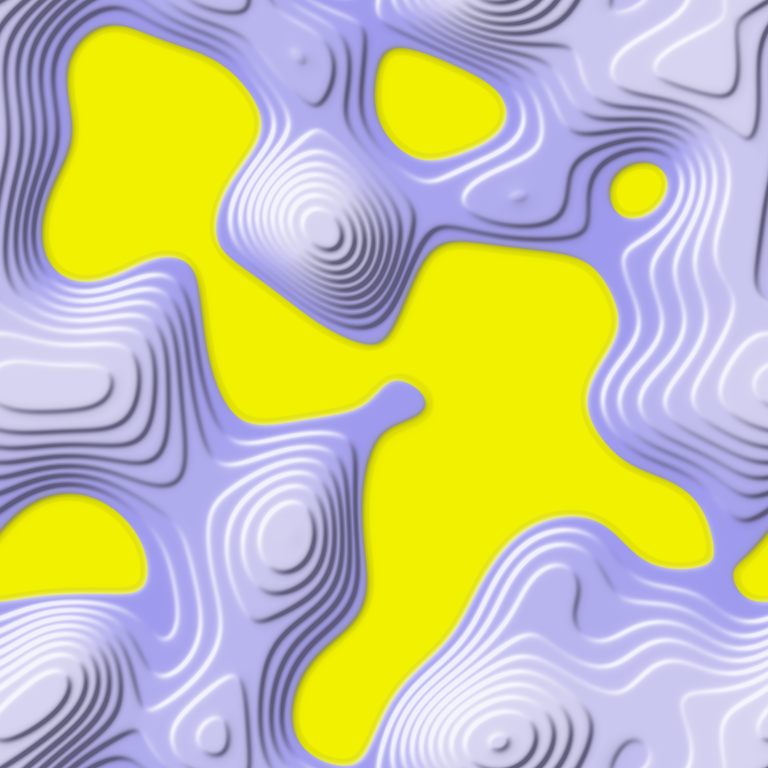
Reproduce this background procedurally as a three.js fragment shader.

```glsl
varying vec2 vUv;

const float TAU = 6.28319;
const int MAX_WAVE = 5;            // highest wave count across the canvas
const float WAVE_SPREAD = 2.5;     // typical wave count
const float LAKE_LEVEL = -0.61;    // in standard deviations of the height
const float TERRACE_STEP = 0.31;
const float TERRACE_COUNT = 6.5;   // terraces until the palest colour
const float LINE_WIDTH = 0.0038;
const float SHORE_SOFTNESS = 0.0014;
const float MIN_SLOPE = 3.0;
const float SHORE_RELIEF = 0.45;
const vec2 LIGHT_DIR = vec2(-0.707, 0.707);

const vec3 LAKE = vec3(0.945, 0.945, 0.0);
const vec3 LAKE_RIM = vec3(0.89, 0.89, 0.02);
const vec3 LOWLAND = vec3(0.62, 0.605, 0.93);
const vec3 SUMMIT = vec3(0.84, 0.83, 0.94);
const vec3 SHADOW = vec3(0.34, 0.33, 0.45);
const vec3 SHORE_SHADOW = vec3(0.5, 0.5, 0.15);
const vec3 HIGHLIGHT = vec3(0.97, 0.97, 1.0);

float hash(vec2 p) {
  return fract(sin(dot(p, vec2(127.1, 311.7))) * 43758.55);
}

// Layered sines with random phases: x = height, yz = gradient
vec3 terrain(vec2 p) {
  vec3 field = vec3(0.0);
  float energy = 0.0;
  for (int j = 0; j <= MAX_WAVE; j++) {
    for (int i = -MAX_WAVE; i <= MAX_WAVE; i++) {
      if (j == 0 && i <= 0) continue;
      vec2 wave = vec2(float(i), float(j));
      float amplitude = exp(-0.5 * dot(wave, wave) / (WAVE_SPREAD * WAVE_SPREAD));
      float phase = TAU * (dot(wave, p) + hash(wave));
      field += amplitude * vec3(sin(phase), TAU * wave * cos(phase));
      energy += 0.5 * amplitude * amplitude;
    }
  }
  return field / sqrt(energy);
}

void main() {
  vec3 field = terrain(vUv);
  float slope = max(length(field.yz), MIN_SLOPE);
  float level = (field.x - LAKE_LEVEL) / TERRACE_STEP;

  // Distances to the nearest contour and to the shore, in canvas units
  float spacing = TERRACE_STEP / slope;
  float contour = max(floor(level + 0.5), 0.0);
  float contourDist = (level - contour) * spacing;
  float shoreDist = level * spacing;

  // Stepped land colour
  float edge = min(LINE_WIDTH, 0.5 * spacing);
  float terrace = contour - 1.0 + smoothstep(-edge, edge, contourDist);
  vec3 land = mix(LOWLAND, SUMMIT, clamp(terrace / TERRACE_COUNT, 0.0, 1.0));

  // Flat lakes with a thin inner rim
  vec3 lake = mix(LAKE, LAKE_RIM, smoothstep(-0.011, -0.007, shoreDist));
  vec3 color = mix(lake, land, smoothstep(-SHORE_SOFTNESS, SHORE_SOFTNESS, shoreDist));

  // Embossed contour lines, lit from the upper left
  float across = contourDist / LINE_WIDTH;
  float line = exp(-across * across) + 0.18 * exp(-0.15 * across * across);
  float facing = dot(-field.yz, LIGHT_DIR) / slope;
  float inland = smoothstep(0.2, 0.8, level);
  float relief = facing * line * mix(SHORE_RELIEF, 1.0, inland) * 1.35 * slope / (slope + 5.0);
  vec3 shade = mix(SHORE_SHADOW, SHADOW, inland);
  color = mix(color, shade, clamp(-relief, 0.0, 0.92));
  color = mix(color, HIGHLIGHT, clamp(relief, 0.0, 0.9));

  gl_FragColor = vec4(color, 1.0);
}
```
